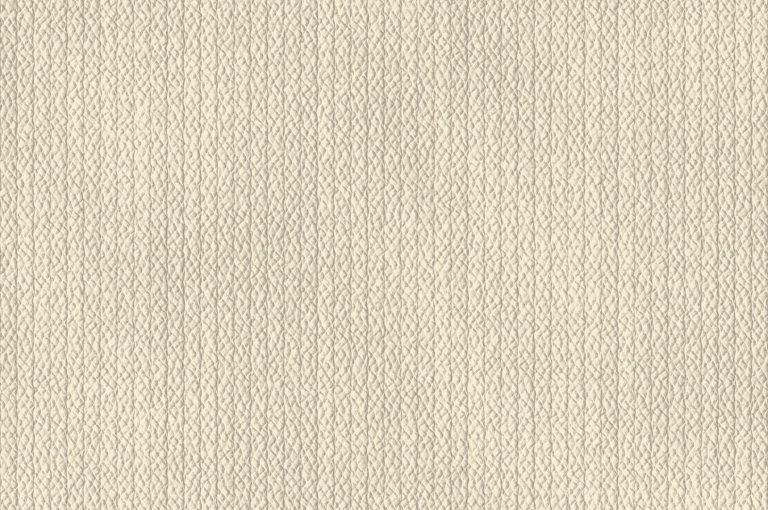
Give the GLSL for this texture, as a Shadertoy shader.

```glsl
// Cream embossed wallcovering: narrow vertical ribs split by thin wavy seams, each
// rib filled with a braid of tall raised diamonds. A height field made of crossed
// diagonals, seams and cellular crumple is lit from the left.

#define COLUMNS 46.0       // ribs across the canvas
#define ROWS 37.0          // diamonds down the canvas
#define SEAM_WIDTH 0.085   // in rib widths
#define WOBBLE 0.030       // sideways wander of the seams
#define BRAID_WARP 0.12    // irregularity of the diamonds
#define CRUMPLE 0.26       // strength of the pitting
#define GRAIN 0.34         // strength of the fine speckle
#define RELIEF 0.40        // directional light
#define DEPTH 0.42         // darkening of the grooves
#define SEAM_SHADE 0.42    // extra darkening along the seams
#define SHADOW_COLOR vec3(0.655, 0.615, 0.550)
#define LIGHT_COLOR vec3(0.968, 0.938, 0.838)

const float PI = 3.14159265;
const float BASE_TONE = 0.53;

float hash(vec2 p) {
    vec3 q = fract(vec3(p.xyx) * vec3(0.1031, 0.1030, 0.0973));
    q += dot(q, q.yzx + 33.33);
    return fract((q.x + q.y) * q.z);
}

// Distance to the nearest scattered point
float cellular(vec2 p) {
    vec2 cell = floor(p);
    float nearest = 2.0;
    for (int j = -1; j <= 1; j++)
    for (int i = -1; i <= 1; i++) {
        vec2 c = cell + vec2(i, j);
        vec2 site = c + vec2(hash(c), hash(c + 71.7));
        nearest = min(nearest, length(site - p));
    }
    return nearest;
}

// Rib coordinate with wandering seams at the whole numbers
float ribCoordinate(vec2 q) {
    return q.x + WOBBLE * (sin(q.y * 2.3 + 2.0 * sin(q.x * 1.9))
                         + sin(q.y * 5.3 + q.x * 1.3));
}

// 0 on open surface, up to 1 in the middle of a seam
float seamMask(float x) {
    float strength = mix(0.7, 1.0, hash(vec2(floor(x + 0.5), 5.0)));
    float dist = abs(x - floor(x + 0.5));
    return strength * (1.0 - smoothstep(0.0, SEAM_WIDTH, dist));
}

// Surface height; q.x counts ribs and q.y counts diamond rows
float surfaceHeight(vec2 q) {
    float x = ribCoordinate(q);
    float rib = floor(x);
    float across = x - rib;
    float seam = seamMask(x);

    // Braid of crossed diagonals, shifted and bent differently in each rib
    float phase = 6.0 * hash(vec2(rib, 19.0));
    float along = q.y + phase + BRAID_WARP * sin(q.y * 1.7 + phase * 5.0);
    float bend = BRAID_WARP * sin(q.y * 3.1 + phase * 3.0);
    vec2 diagonal = vec2(2.0 * across + along + bend, 2.0 * across - along + bend);
    vec2 ridge = abs(sin(PI * diagonal));
    float pillow = smoothstep(0.0, 0.58, min(ridge.x, ridge.y));

    // Diamonds differ in height, and their grooves fade out in patches
    float lift = mix(0.75, 1.1, hash(floor(diagonal) + rib * 17.0));
    float pits = cellular(q * vec2(3.6, 2.2));
    float groove = (1.0 - pillow) * mix(1.25, 0.55, smoothstep(0.15, 0.75, pits));
    return (lift - groove) * (1.0 - seam) + CRUMPLE * (pits - 0.5);
}

vec3 shade(vec2 uv) {
    vec2 q = uv * vec2(COLUMNS, ROWS);
    vec2 away = vec2(0.09, -0.012);
    float slope = surfaceHeight(q + away) - surfaceHeight(q - away);
    float tone = BASE_TONE + DEPTH * surfaceHeight(q) + RELIEF * slope;
    float speckle = cellular(q * vec2(8.0, 5.5)) - 0.5;
    tone += GRAIN * speckle - SEAM_SHADE * seamMask(ribCoordinate(q));

    // Broad uneven tone over the sheet and from rib to rib
    tone += 0.035 * sin(uv.x * 9.0 + 2.0 * sin(uv.y * 4.0));
    tone += 0.030 * sin(uv.y * 13.0 + uv.x * 17.0 + 2.0 * sin(uv.x * 11.0));
    tone += 0.08 * (hash(vec2(floor(ribCoordinate(q)), 3.0)) - 0.5);
    tone -= 0.08 * (1.0 - smoothstep(0.0, 0.05, uv.x)) + 0.02 * uv.y;

    // Speckles lean slightly warm
    vec3 warmth = vec3(0.02, -0.01, -0.01) * speckle;
    return mix(SHADOW_COLOR, LIGHT_COLOR, clamp(tone, 0.0, 1.0)) - warmth;
}

void mainImage(out vec4 fragColor, in vec2 fragCoord) {
    // Four samples per pixel smooth the edges
    vec3 color = vec3(0.0);
    for (int j = 0; j < 2; j++)
    for (int i = 0; i < 2; i++) {
        vec2 offset = (vec2(i, j) - 0.5) * 0.5;
        color += shade((fragCoord + offset) / iResolution.xy);
    }
    fragColor = vec4(color * 0.25, 1.0);
}
```
